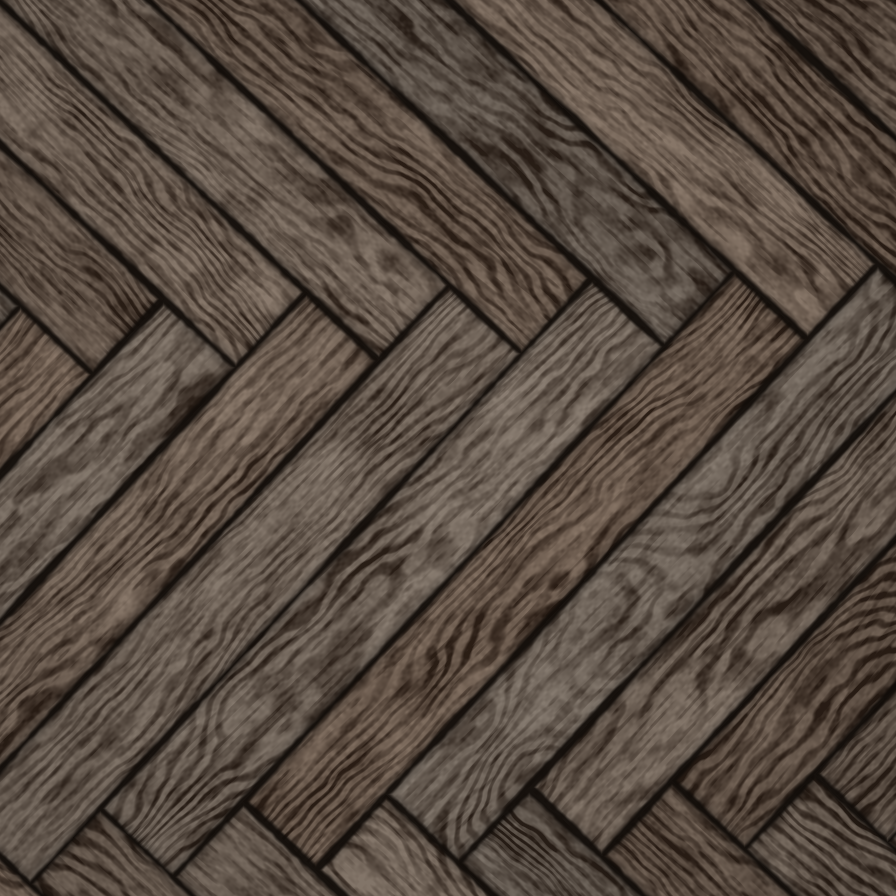
This texture is drawn by a WebGL 1 fragment shader. Its source:

```glsl
precision highp float;
// Weathered oak parquet in a slightly tilted herringbone, with dark open joints.

uniform vec2 u_resolution;

// Layout, in canvas units
const vec2 ORIGIN = vec2(0.112, 0.0977);       // corner of one plank
const vec2 RISE_AXIS = vec2(0.0784, 0.0846);   // one plank width up and right
const vec2 FALL_AXIS = vec2(0.0811, -0.0768);  // one plank width down and right
const float PLANK_LENGTH = 7.0;                // in plank widths

// Joints, in plank widths
const float JOINT_MIN = 0.006;
const float JOINT_MAX = 0.034;
const float JOINT_BLUR = 0.032;
const float SHADE_WIDTH = 0.13;

// Wood
const vec3 LIGHT_WOOD = vec3(0.54, 0.49, 0.445);
const vec3 DARK_WOOD = vec3(0.16, 0.115, 0.085);
const vec3 JOINT_COLOR = vec3(0.07, 0.05, 0.035);
const vec3 WARM_TINT = vec3(1.04, 0.99, 0.95);
const vec3 COOL_TINT = vec3(0.98, 1.0, 1.01);
const float BASE_TONE = 0.77;
const float TONE_SPREAD = 0.24;
const float PORE_DEPTH = 0.26;
const float SPECKLE = 0.22;
const float VIGNETTE = 0.25;

float hash(vec2 p) {
  return fract(sin(dot(p, vec2(127.1, 311.7))) * 43758.55);
}

float noise(vec2 p) {
  vec2 i = floor(p);
  vec2 f = fract(p);
  f = f * f * (3.0 - 2.0 * f);
  return mix(mix(hash(i), hash(i + vec2(1.0, 0.0)), f.x),
             mix(hash(i + vec2(0.0, 1.0)), hash(i + vec2(1.0, 1.0)), f.x), f.y);
}

// Canvas point to skewed lattice coordinates along the two plank directions
vec2 toLattice(vec2 p) {
  vec2 d = p - ORIGIN;
  float det = RISE_AXIS.x * FALL_AXIS.y - RISE_AXIS.y * FALL_AXIS.x;
  return vec2(d.x * FALL_AXIS.y - d.y * FALL_AXIS.x,
              RISE_AXIS.x * d.y - RISE_AXIS.y * d.x) / det;
}

// xy: position along and across the plank, zw: plank identity
vec4 herringbone(vec2 q) {
  float period = 2.0 * PLANK_LENGTH;
  vec2 cell = floor(q);
  float rising = q.x - cell.y;
  float along = mod(rising, period);
  if (along < PLANK_LENGTH) {
    return vec4(along, q.y - cell.y, cell.y, floor(rising / period));
  }
  float falling = q.y - cell.x - 1.0;
  return vec4(mod(falling, period), q.x - cell.x,
              cell.x + 57.0, floor(falling / period) + 31.0);
}

// Brightness of the wood: 0 dark grain, 1 pale surface
float woodTone(vec2 w, vec2 id) {
  float figure = hash(id + 3.7);
  float slant = (hash(id + 9.1) - 0.5) * 0.12;
  vec2 g = vec2(w.x, w.y + slant * w.x) + 40.0 * vec2(hash(id), hash(id + 5.3));

  // Growth rings: contours of a stretched height field, straight or looping
  float height = g.y * mix(11.0, 4.0, figure)
               + noise(g * vec2(0.6, 1.5)) * mix(2.0, 7.0, figure)
               + noise(g * vec2(1.8, 3.5)) * 1.3
               + noise(g * vec2(5.0, 9.0)) * 0.5;
  float ring = smoothstep(0.25, 1.0, 0.5 + 0.5 * sin(6.2832 * height));
  float patches = noise(g * vec2(1.1, 2.6) + 17.0);
  float ringDepth = mix(0.12, 0.62, patches) * mix(0.75, 1.15, hash(id + 2.2));

  // Fine pores, smudges and surface speckle
  float pores = smoothstep(0.45, 0.85, noise(g * vec2(5.0, 27.0)));
  float smudge = noise(g * vec2(2.5, 6.0) + 8.0) - 0.5;
  float speckle = noise(g * vec2(24.0, 34.0)) - 0.5;

  return BASE_TONE + TONE_SPREAD * (hash(id + 7.9) - 0.5) - ringDepth * ring
       - PORE_DEPTH * pores - 0.16 * (patches - 0.5) + 0.2 * smudge + SPECKLE * speckle;
}

void main() {
  vec2 p = gl_FragCoord.xy / u_resolution.y;
  vec2 q = toLattice(p);
  vec4 plank = herringbone(q);
  vec2 w = plank.xy;
  vec2 id = plank.zw;

  vec3 color = mix(DARK_WOOD, LIGHT_WOOD, clamp(woodTone(w, id), 0.0, 1.0));
  color *= mix(COOL_TINT, WARM_TINT, hash(id + 11.3));

  // Uneven joints with a soft shade along the plank edges
  vec2 toEdge = min(w, vec2(PLANK_LENGTH, 1.0) - w);
  float edge = min(toEdge.x, toEdge.y) + 0.014 * (noise(q * 14.0) - 0.5);
  float jointWidth = mix(JOINT_MIN, JOINT_MAX, noise(q * 1.7 + 50.0));
  float joint = 1.0 - smoothstep(jointWidth - 0.01, jointWidth + JOINT_BLUR, edge);
  color *= mix(0.76, 1.0, smoothstep(0.0, SHADE_WIDTH, edge));
  color = mix(color, JOINT_COLOR, joint * 0.92);

  vec2 fromCenter = gl_FragCoord.xy / u_resolution - 0.5;
  color *= 1.0 - VIGNETTE * dot(fromCenter, fromCenter);
  gl_FragColor = vec4(color, 1.0);
}
```
